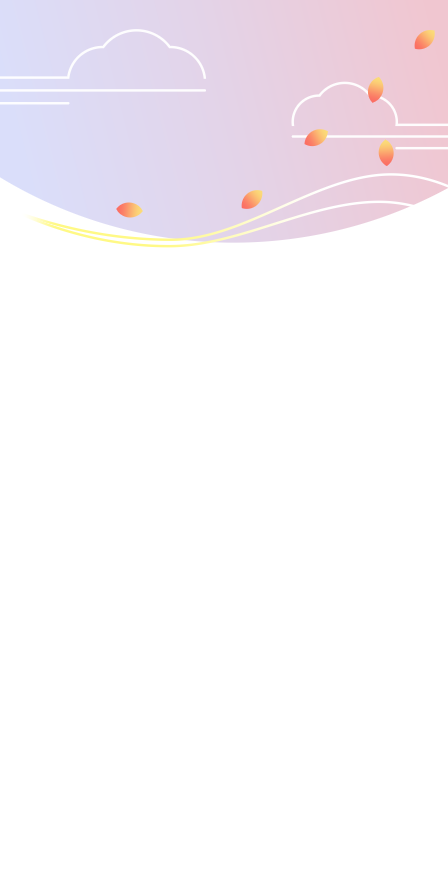
Give the GLSL for this background, as a WebGL 2 fragment shader.

```glsl
#version 300 es
precision highp float;

uniform vec2 u_resolution;
out vec4 fragColor;

#define CANVAS_WIDTH 384.0
#define LINE_WIDTH 2.1
#define DISC_CENTER vec2(200.0, -177.0)
#define DISC_RADIUS 385.0
#define SKY_BLUE vec3(0.855, 0.872, 0.982)
#define SKY_MID vec3(0.892, 0.828, 0.908)
#define SKY_PINK vec3(0.943, 0.778, 0.817)
#define RIBBON_YELLOW vec3(1.0, 0.975, 0.52)
#define PETAL_RED vec3(0.985, 0.43, 0.39)
#define PETAL_YELLOW vec3(0.985, 0.86, 0.47)
#define PETAL_SIZE vec2(11.4, 6.4)

const int PETAL_COUNT = 6;
// Centre and angle of each petal
const vec3 PETALS[PETAL_COUNT] = vec3[](
    vec3(364, 34, -0.75), vec3(322, 77, -1.33), vec3(271, 118, -0.5),
    vec3(331, 131, -1.62), vec3(216, 171, -0.7), vec3(111, 180, 0.08));

float pixelSize;

float coverage(float dist) {
    return clamp(0.5 - dist / pixelSize, 0.0, 1.0);
}

float stroke(float dist) {
    return coverage(abs(dist) - 0.5 * LINE_WIDTH);
}

float horizontalLine(vec2 p, float y, float fromX, float toX) {
    vec2 offset = vec2(p.x - clamp(p.x, fromX, toX), p.y - y);
    return stroke(length(offset));
}

// Three-lobed outline with three lines running off its left side
float cloud(vec2 p, float scale, float baseY, float gap) {
    vec2 q = p / scale;
    float sideLobes = length(vec2(abs(q.x) - 29.0, q.y)) - 29.7;
    float topLobe = length(q + vec2(0.0, 8.5)) - 35.5;
    float outline = stroke(min(sideLobes, topLobe) * scale);
    outline *= coverage(p.y - baseY - 0.5 * LINE_WIDTH);
    float edge = 58.5 * scale;
    float lines = horizontalLine(p, baseY, -CANVAS_WIDTH, -edge);
    lines = max(lines, horizontalLine(p, baseY + gap, -CANVAS_WIDTH, edge));
    lines = max(lines, horizontalLine(p, baseY + 2.0 * gap, -CANVAS_WIDTH, -edge));
    return max(outline, lines);
}

// Smooth wave from a trough to a peak, with parabolic tails
float waveHeight(float x, vec2 trough, vec2 peak, float tail) {
    float y = mix(trough.y, peak.y, smoothstep(trough.x, peak.x, x));
    float before = max(trough.x - x, 0.0);
    float after = max(x - peak.x, 0.0);
    return y - tail * before * before + 0.0042 * after * after;
}

float ribbon(vec2 p, vec2 trough, vec2 peak, float tail) {
    float y = waveHeight(p.x, trough, peak, tail);
    float slope = waveHeight(p.x + 1.0, trough, peak, tail) - y;
    return stroke((p.y - y) / sqrt(1.0 + slope * slope));
}

// Lens formed by two overlapping circles
float petalDistance(vec2 q) {
    float radius = dot(PETAL_SIZE, PETAL_SIZE) / (2.0 * PETAL_SIZE.y);
    return length(vec2(q.x, abs(q.y) + radius - PETAL_SIZE.y)) - radius;
}

void main() {
    float unit = CANVAS_WIDTH / u_resolution.x;
    vec2 p = vec2(gl_FragCoord.x, u_resolution.y - gl_FragCoord.y) * unit;
    pixelSize = unit;

    // Sky disc
    float t = clamp((p.x - 0.25 * p.y + 20.0) / CANVAS_WIDTH, 0.0, 1.0);
    vec3 sky = mix(SKY_BLUE, SKY_MID, min(2.0 * t, 1.0));
    sky = mix(sky, SKY_PINK, max(2.0 * t - 1.0, 0.0));
    vec3 color = mix(vec3(1.0), sky, coverage(length(p - DISC_CENTER) - DISC_RADIUS));

    // Clouds, the right one mirrored
    float clouds = cloud(p - vec2(117.0, 70.0), 1.0, -3.5, 11.0);
    vec2 mirrored = vec2(295.5 - p.x, p.y - 104.5);
    clouds = max(clouds, cloud(mirrored, 0.76, 2.5, 10.0));
    color = mix(color, vec3(1.0), clouds * 0.95);

    // Ribbons fading in from the left and whitening to the right
    float ribbons = ribbon(p, vec2(147.0, 205.5), vec2(335.0, 149.5), 0.00135);
    ribbons = max(ribbons, ribbon(p, vec2(145.0, 211.0), vec2(325.0, 173.0), 0.0017));
    vec3 ribbonColor = mix(RIBBON_YELLOW, vec3(1.0), smoothstep(120.0, 290.0, p.x));
    color = mix(color, ribbonColor, ribbons * smoothstep(18.0, 50.0, p.x));

    // Petals
    for (int i = 0; i < PETAL_COUNT; i++) {
        vec2 axis = vec2(cos(PETALS[i].z), sin(PETALS[i].z));
        vec2 offset = p - PETALS[i].xy;
        vec2 q = vec2(dot(offset, axis), dot(offset, vec2(-axis.y, axis.x)));
        float blend = smoothstep(-1.0, 1.0, q.x / PETAL_SIZE.x);
        vec3 petalColor = mix(PETAL_RED, PETAL_YELLOW, blend);
        color = mix(color, petalColor, coverage(petalDistance(q)));
    }

    fragColor = vec4(color, 1.0);
}
```
